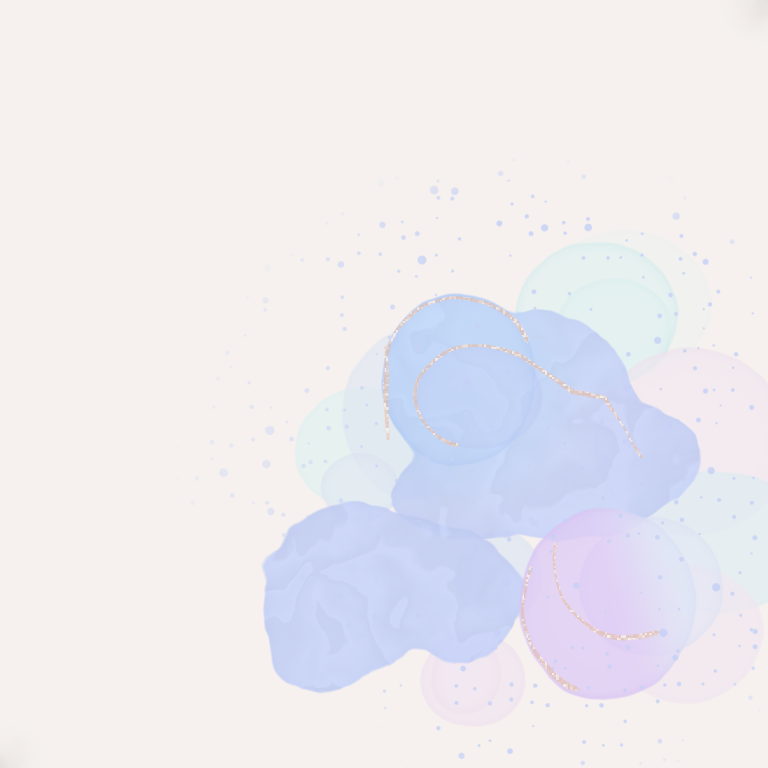
Write a Shadertoy shader that draws this background.

```glsl
// Pastel alcohol-ink blooms on warm paper: translucent ellipses with noisy edges
// are layered as washes, two merged clouds get folded ink veins, then hashed
// droplets and glittering copper strands are laid on top.

#define PAPER vec3(.965, .947, .935)
#define AQUA vec3(.875, .947, .947)
#define SKY vec3(.745, .835, .97)
#define PERIWINKLE vec3(.775, .82, .962)
#define LILAC vec3(.875, .805, .962)
#define BLUSH vec3(.947, .905, .945)
#define COPPER vec3(.88, .735, .665)
#define EDGE_WOBBLE .011
#define RIM_WIDTH .006
#define STRAND_WIDTH .0026
#define DROP_CHANCE .3

float hash(vec2 p) { return fract(sin(dot(p, vec2(127.1, 311.7))) * 43758.5); }

float noise(vec2 p) {
    vec2 i = floor(p), f = fract(p);
    f = f * f * (3. - 2. * f);
    return mix(mix(hash(i), hash(i + vec2(1, 0)), f.x),
               mix(hash(i + vec2(0, 1)), hash(i + vec2(1, 1)), f.x), f.y);
}

float fbm(vec2 p) {
    float sum = 0., amp = .5;
    for (int i = 0; i < 4; i++) {
        sum += amp * noise(p);
        p = mat2(1.6, 1.2, -1.2, 1.6) * p + 7.3;
        amp *= .5;
    }
    return sum;
}

// Approximate distance to an ellipse: centre in e.xy, radii in e.zw
float ellipse(vec2 p, vec4 e) {
    vec2 q = p - e.xy;
    float k = length(q / e.zw);
    return k * (k - 1.) / max(length(q / (e.zw * e.zw)), .001);
}

// Smooth union of a cloud with one more lobe
float lobe(float d, vec2 p, vec4 e) {
    float b = ellipse(p, e), h = max(.02 - abs(d - b), 0.);
    return min(d, b) - h * h * 12.5;
}

// Translucent ink: flat body plus pigment gathered along the rim
void wash(inout vec3 col, float d, vec3 tint, float body, float rim) {
    float inside = 1. - smoothstep(-.002, .002, d);
    col = mix(col, tint, inside * body);
    col = mix(col, tint * tint, inside * rim * exp(-abs(d) / RIM_WIDTH));
}

void bloom(inout vec3 col, vec2 p, vec4 e, vec3 tint, float body, float rim) {
    wash(col, ellipse(p, e), tint, body, rim);
}

// Overlapping folds: a softened sawtooth of warped noise
float folds(vec2 p) {
    vec2 bend = vec2(fbm(p * 9.), fbm(p * 9. + 31.));
    float f = fract(fbm(p * 6. + bend * 1.4) * 5.);
    return f * (1. - smoothstep(.88, 1., f));
}

// Distance to part of an ellipse, angles in degrees
float arc(vec2 p, vec4 e, float from, float to) {
    vec2 q = (p - e.xy) / e.zw;
    float off = abs(mod(degrees(atan(q.y, q.x)) - .5 * (from + to) + 180., 360.) - 180.);
    return abs(ellipse(p, e)) + .001 * max(off - .5 * (to - from), 0.);
}

float segment(vec2 p, vec2 a, vec2 b) {
    vec2 ab = b - a;
    return length(p - a - ab * clamp(dot(p - a, ab) / dot(ab, ab), 0., 1.));
}

// Hashed droplets, one candidate per grid cell
float spatter(vec2 p, float cells, float size) {
    vec2 id = floor(p * cells);
    vec2 centre = (id + .25 + .5 * vec2(hash(id), hash(id + 17.))) / cells;
    float r = size * (.4 + .6 * hash(id + 41.));
    float drop = 1. - smoothstep(r - .0012, r + .0012, length(p - centre));
    return drop * step(hash(id + 73.), DROP_CHANCE);
}

void mainImage(out vec4 fragColor, in vec2 fragCoord) {
    vec2 uv = fragCoord / iResolution.xy;
    vec2 wobble = EDGE_WOBBLE * (vec2(fbm(uv * 13.), fbm(uv * 13. + 50.)) - .47);
    vec2 p = uv + wobble, rough = uv + 3.4 * wobble;
    vec3 col = PAPER, mist = mix(PAPER, SKY, .4);

    // Grey smudges in two corners
    float smudge = exp(-700. * dot(uv, uv)) + exp(-700. * dot(uv - 1., uv - 1.));
    col -= .09 * smudge * fbm(uv * 30. + 4.);

    // Aqua blooms and pale petals
    bloom(col, p, vec4(.815, .605, .115, .095), AQUA, .22, .03);
    bloom(col, p, vec4(.777, .59, .107, .094), AQUA, .55, .38);
    bloom(col, p, vec4(.8, .57, .076, .068), AQUA, .3, .25);
    bloom(col, p, vec4(.475, .415, .09, .08), AQUA, .65, .12);
    bloom(col, p, vec4(.535, .46, .087, .11), mist, .65, .06);
    bloom(col, p, vec4(.468, .365, .05, .045), mist, .45, .2);

    // Blush veils on the right and below
    bloom(col, p, vec4(.9, .425, .125, .122), BLUSH, .65, .25);
    bloom(col, p, vec4(.93, .295, .13, .093), mix(AQUA, mist, .4), .7, .1);
    bloom(col, p, vec4(.89, .175, .105, .09), BLUSH, .7, .08);
    bloom(col, p, vec4(.615, .115, .068, .061), BLUSH, .8, .2);
    bloom(col, p, vec4(.605, .12, .045, .05), BLUSH, .35, .25);
    bloom(col, p, vec4(.65, .25, .055, .06), mist, .75, .1);

    // Two merged clouds with folded veins, and the dome with its inner ring
    vec4 dome = vec4(.599, .505, .1, .113), ring = vec4(.625, .482, .083, .068);
    float upper = lobe(ellipse(p, dome), rough, vec4(.7, .48, .13, .113));
    upper = lobe(upper, rough, vec4(.83, .41, .08, .07));
    upper = lobe(upper, rough, vec4(.62, .365, .116, .065));
    upper = lobe(upper, rough, vec4(.75, .37, .11, .073));
    float lower = lobe(ellipse(rough, vec4(.455, .235, .113, .113)), rough, vec4(.415, .165, .065, .07));
    lower = lobe(lower, rough, vec4(.59, .22, .085, .09));
    lower = lobe(lower, rough, vec4(.52, .275, .1, .055));
    float glow = 1. - smoothstep(.07, .18, length(uv - dome.xy));
    vec3 ink = mix(PERIWINKLE, SKY, glow) + .035 * (.4 - folds(uv));
    wash(col, upper, ink, .88, .08);
    wash(col, lower, ink, .9, .1);
    bloom(col, p, dome, SKY, .2, .22);
    bloom(col, p, ring, PERIWINKLE, .35, .15);

    // Lilac bloom fading to pale blue on its right
    vec3 lilac = mix(LILAC, vec3(.88, .905, .965), smoothstep(.72, .84, uv.x + .3 * uv.y - .13));
    bloom(col, p, vec4(.848, .235, .092, .092), lilac, .5, .2);
    bloom(col, p, vec4(.79, .213, .115, .125), lilac, .8, .24);

    // Droplets, fainter towards the left
    float spread = 1. - smoothstep(.8, 1., length((uv - vec2(.68, .38)) / vec2(.48, .44)));
    spread *= smoothstep(.27, .31, uv.y + 1.5 * max(uv.x - .34, 0.));
    float drops = max(spatter(uv, 19., .006), spatter(uv + .37, 41., .0032));
    col = mix(col, PERIWINKLE, drops * spread * mix(.35, .85, smoothstep(.25, .65, uv.x)));

    // Copper strands
    float d = arc(p, vec4(.599, .515, .096, .098), 25., 165.);
    d = min(d, segment(p, vec2(.504, .55), vec2(.505, .43)));
    d = min(d, arc(p, ring, 55., 250.));
    d = min(d, segment(p, vec2(.672, .54), vec2(.749, .492)));
    d = min(d, segment(p, vec2(.749, .492), vec2(.788, .484)));
    d = min(d, segment(p, vec2(.788, .484), vec2(.836, .407)));
    d = min(d, arc(p, vec4(.788, .212, .109, .115), 155., 250.));
    d = min(d, arc(p, vec4(.82, .271, .099, .104), 168., 290.));
    float width = STRAND_WIDTH * (.35 + 1.1 * noise(uv * 16. + 3.));
    float glitter = hash(floor(uv * 330.));
    float foil = 1. - smoothstep(width - .001, width + .0012, d);
    col = mix(col, mix(COPPER, PAPER, glitter * glitter), foil * (.6 + .35 * glitter));

    fragColor = vec4(col, 1.);
}
```
